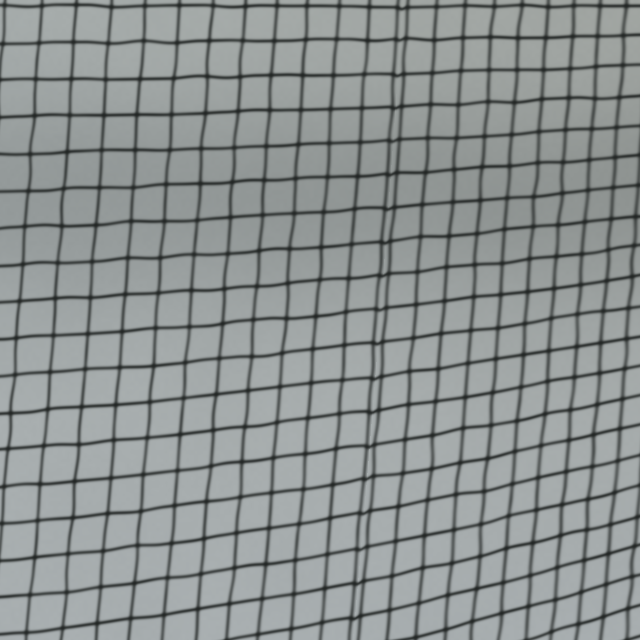
Give the GLSL for this pattern, as a WebGL 1 fragment shader.

```glsl
precision highp float;
// Soft dark netting with a doubled seam cord, hung in perspective before a grey backdrop.

uniform vec2 u_resolution;

const float LEAN = 0.066;          // sideways drift of the upright cords
const float LEAN_CURVE = 0.012;
const float SEAM_LEFT = 0.621;     // the two cords of the seam, at the top edge
const float SEAM_RIGHT = 0.638;
const float ROW_START = 0.0095;
const vec3 CORD = vec3(0.125, 0.14, 0.135);

float hash(vec2 p) {
  p = fract(p * vec2(0.1731, 0.2317));
  p += dot(p, p.yx + 31.37);
  return fract((p.x + p.y) * p.x * 17.3);
}

float noise(vec2 p) {
  vec2 cell = floor(p);
  vec2 f = fract(p);
  f = f * f * (3.0 - 2.0 * f);
  float low = mix(hash(cell), hash(cell + vec2(1.0, 0.0)), f.x);
  float high = mix(hash(cell + vec2(0.0, 1.0)), hash(cell + vec2(1.0)), f.x);
  return mix(low, high, f.y);
}

// Signed waviness along one cord.
float wobble(float along, float cordId, float amount) {
  return amount * (noise(vec2(along, cordId * 7.0 + 50.0)) * 2.0 - 1.0);
}

float softLine(float dist, float width) {
  return exp(-0.5 * dist * dist / (width * width));
}

// Spacing of the level cords shrinks toward the right.
float rowSpacing(float x) {
  return 0.0578 - 0.0059 * x - 0.0051 * x * x;
}

// Index n for which position = step * n - shrink * n * n.
float columnIndex(float position, float step0, float shrink) {
  float root = sqrt(max(step0 * step0 - 4.0 * shrink * position, 0.0));
  return (step0 - root) / (2.0 * shrink);
}

float rowDistance(float x, float across, float down) {
  float spacing = rowSpacing(x);
  float row = floor((down - ROW_START) / spacing + 0.5);
  float bend = wobble(across * 22.0, row, 0.0022);
  float dip = 0.0026 * softLine(across - mix(SEAM_LEFT, SEAM_RIGHT, 0.45), 0.004);
  return down - ROW_START - row * spacing - bend - dip;
}

float columnDistance(float across, float rowCoord) {
  float rightSide = step(0.5 * (SEAM_LEFT + SEAM_RIGHT), across);
  float start = mix(0.009, SEAM_RIGHT, rightSide);
  float step0 = mix(0.0564, 0.0458, rightSide);
  float shrink = mix(0.00043, 0.0004, rightSide);
  float column = floor(columnIndex(across - start, step0, shrink) + 0.5);
  float center = start + step0 * column - shrink * column * column;
  float bend = wobble(rowCoord * 1.3, column + 13.0 * rightSide, 0.0019);
  return across - center - bend;
}

// Pale wall with a darker horizontal band and a shaded upper right.
vec3 backdrop(vec2 p) {
  float band = softLine(p.y - 0.31, 0.12);
  float shade = 0.657 - 0.078 * band - 0.035 * p.x * (1.0 - p.y);
  shade += 0.012 * (noise(p * 9.0) - 0.5) + 0.008 * (noise(p * 150.0) - 0.5);
  float warm = p.x * (1.0 - p.y);
  return shade + vec3(0.006 * warm, 0.024, 0.021 + 0.01 * p.y - 0.012 * warm);
}

void main() {
  vec2 p = gl_FragCoord.xy / u_resolution;
  p.y = 1.0 - p.y;
  float pixel = 1.0 / min(u_resolution.x, u_resolution.y);

  // Straighten the lean, then measure to the nearest cords.
  float across = p.x + LEAN * p.y + LEAN_CURVE * p.y * p.y;
  float rowCoord = (p.y - ROW_START) / rowSpacing(p.x);
  float rowDist = rowDistance(p.x, across, p.y);
  float colDist = columnDistance(across, rowCoord);

  // Level cords are crisp; upright cords are fainter and blur to the right.
  float rowWidth = max(0.0021, 0.6 * pixel);
  float colWidth = max(0.0021 + 0.0005 * p.x, 0.6 * pixel);
  float wear = noise(vec2(across * 24.0, rowCoord * 2.0));
  float level = (0.73 + 0.14 * wear) * softLine(rowDist, rowWidth);
  float upright = (0.58 + 0.14 * wear - 0.06 * p.x) * softLine(colDist, colWidth);
  float knot = 0.6 * softLine(length(vec2(rowDist, colDist)), max(0.0029, 0.6 * pixel));

  float cover = 1.0 - (1.0 - level) * (1.0 - upright) * (1.0 - knot);
  gl_FragColor = vec4(mix(backdrop(p), CORD, cover), 1.0);
}
```
